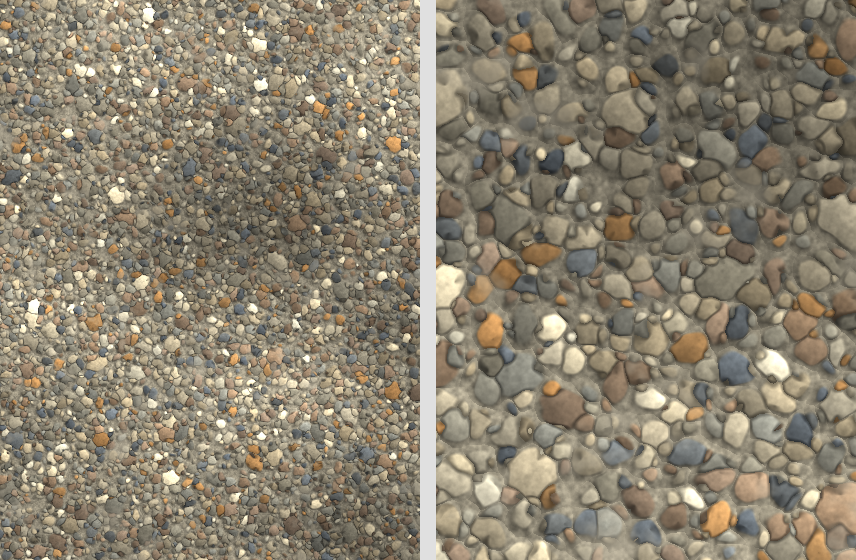
Left, the full canvas; right, a detail of the centre.
Reproduce this texture procedurally as a WebGL 2 fragment shader.

```glsl
#version 300 es
precision highp float;
// Exposed aggregate paving: small river pebbles in rough mortar under dappled light.

#define COARSE_CELLS 19.0
#define MEDIUM_CELLS 39.0
#define FINE_CELLS 70.0
#define GROOVE_WIDTH 0.0042
#define GROOVE_DARK 0.58
#define RELIEF 0.24
#define GRAIN 0.20
#define EXPOSURE 1.09
#define LIGHT_DIR vec2(0.6, 0.8)

uniform vec2 u_resolution;
out vec4 fragColor;

struct Pebble {
    float dist;   // signed distance to the nearest outline
    float second; // signed distance to the runner-up
    vec2 slope;   // offset from the centre, 1 at the rim
    vec3 seed;
};

vec3 hash3(vec2 p) {
    vec3 q = fract(vec3(p.xyx) * vec3(0.1031, 0.1030, 0.0973));
    q += dot(q, q.yxz + 33.33);
    return fract((q.xxy + q.yzz) * q.zyx);
}

float valueNoise(vec2 p) {
    vec2 i = floor(p), f = fract(p);
    f = f * f * (3.0 - 2.0 * f);
    float low = mix(hash3(i).x, hash3(i + vec2(1, 0)).x, f.x);
    float high = mix(hash3(i + vec2(0, 1)).x, hash3(i + vec2(1, 1)).x, f.x);
    return mix(low, high, f.y);
}

float fbm(vec2 p) {
    float sum = 0.0, amp = 0.5;
    for (int i = 0; i < 4; i++) {
        sum += amp * valueNoise(p);
        p = mat2(1.6, 1.2, -1.2, 1.6) * p + 7.3;
        amp *= 0.5;
    }
    return sum / 0.9375;
}

// One jittered layer of rotated ellipses, merged with the layers before it
void scatter(inout Pebble best, vec2 p, float cells, float share, vec2 radii) {
    vec2 g = p * cells, home = floor(g);
    for (int y = -1; y <= 1; y++)
    for (int x = -1; x <= 1; x++) {
        vec2 cell = home + vec2(x, y);
        vec3 place = hash3(cell + cells * 3.7);
        vec3 shape = hash3(cell + cells * 5.1 + 91.0);
        if (place.z > share) continue;
        vec2 offset = g - cell - 0.12 - 0.76 * place.xy;
        float angle = 6.2832 * shape.x;
        mat2 turn = mat2(cos(angle), -sin(angle), sin(angle), cos(angle));
        float radius = mix(radii.x, radii.y, shape.y);
        float stretch = mix(1.0, 1.32, shape.z);
        vec2 q = turn * offset / (radius * vec2(stretch, 1.0 / stretch));
        q.y *= 1.0 + 0.16 * q.x; // egg shape
        float d = (length(q) - 1.0) * radius / (stretch * cells);
        if (d < best.dist) {
            best.second = best.dist;
            best.dist = d;
            best.slope = q * turn;
            best.seed = hash3(cell + cells * 8.3 + 37.0);
        } else best.second = min(best.second, d);
    }
}

vec3 stoneColor(vec3 seed) {
    float k = seed.x;
    vec3 c = vec3(0.62, 0.58, 0.49);               // tan
    if (k > 0.34) c = vec3(0.54, 0.46, 0.38);      // brown
    if (k > 0.54) c = vec3(0.51, 0.50, 0.45);      // olive grey
    if (k > 0.76) c = vec3(0.38, 0.40, 0.41);      // slate
    if (k > 0.86) c = vec3(0.82, 0.78, 0.67);      // cream
    if (k > 0.955) c = vec3(0.66, 0.50, 0.32);     // ochre
    return c * mix(0.80, 1.20, seed.y) * mix(vec3(1.03, 1.0, 0.95), vec3(0.98, 1.0, 1.03), seed.z);
}

float spot(vec2 p, vec2 centre, vec2 size) {
    vec2 q = (p - centre) / size;
    return exp(-dot(q, q));
}

// Soft patches of sun and shade
float dapple(vec2 p) {
    float light = 0.97 + 0.26 * (fbm(p * 3.2 + 4.0) - 0.5);
    light += 0.16 * spot(p, vec2(0.72, 0.40), vec2(0.24, 0.10));
    light += 0.13 * spot(p, vec2(0.20, 0.58), vec2(0.28, 0.13));
    light += 0.12 * spot(p, vec2(0.50, 1.26), vec2(0.60, 0.20));
    light -= 0.29 * spot(p, vec2(0.62, 0.80), vec2(0.26, 0.17));
    light -= 0.20 * spot(p, vec2(0.98, 0.52), vec2(0.16, 0.14));
    light -= 0.22 * spot(p, vec2(0.80, 0.08), vec2(0.24, 0.13));
    return light;
}

void main() {
    vec2 p = gl_FragCoord.xy / u_resolution.x;
    float pixel = 1.0 / u_resolution.x;

    // Pebbles of three sizes, outlines slightly uneven
    vec2 warped = p + 0.005 * (vec2(valueNoise(p * 90.0), valueNoise(p * 90.0 + 50.0)) - 0.5);
    Pebble stone = Pebble(1.0, 1.0, vec2(0.0), vec3(0.0));
    scatter(stone, warped, COARSE_CELLS, 0.30, vec2(0.26, 0.42));
    scatter(stone, warped, MEDIUM_CELLS, 0.90, vec2(0.32, 0.52));
    scatter(stone, warped, FINE_CELLS, 0.62, vec2(0.26, 0.46));

    float grain = fbm(p * 190.0) - 0.5;
    float speck = valueNoise(p * 380.0) - 0.5;
    float facing = dot(stone.slope, LIGHT_DIR) / max(length(stone.slope), 0.001);

    // Mortar with contact shadows on the far side of each pebble
    vec3 mortar = vec3(0.60, 0.57, 0.495) * (1.0 + 2.4 * GRAIN * grain + GRAIN * speck);
    mortar *= 1.0 - 0.50 * exp(-max(stone.dist, 0.0) / 0.004) * (0.5 - 0.5 * facing);

    // Rounded stone with a lit side and a dark seam
    vec3 body = stoneColor(stone.seed) * (1.0 + GRAIN * (1.4 * grain + 0.5 * speck));
    body *= 1.04 + RELIEF * dot(stone.slope, LIGHT_DIR);
    float seam = smoothstep(0.0, GROOVE_WIDTH, stone.second - stone.dist);
    body *= mix(GROOVE_DARK, 1.0, seam);

    float edge = max(pixel, 0.0015);
    vec3 color = mix(body, mortar, smoothstep(-edge, edge, stone.dist));

    // Pale dust and lime stains
    float dust = smoothstep(0.60, 0.80, fbm(p * 24.0 + 13.0));
    color = mix(color, vec3(0.66, 0.63, 0.56), 0.45 * dust);

    fragColor = vec4(clamp(color * dapple(p) * EXPOSURE, 0.0, 1.0), 1.0);
}
```
